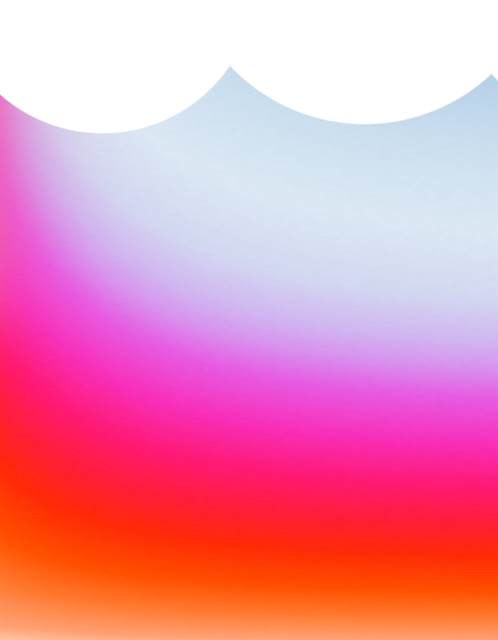
Reproduce this background procedurally as a WebGL 1 fragment shader.

```glsl
precision highp float;

#define SWEEP_GAIN 0.477
#define SWEEP_FLOOR 1.027
#define SWEEP_WIDTH 0.273
#define GLOW_WIDTH 0.05
#define GLOW_STRENGTH 0.7
#define SCALLOP_START 0.160
#define SCALLOP_STEP 0.410
#define SCALLOP_DEPTH 0.194
#define SCALLOP_RADIUS 0.289
#define GRAIN_AMOUNT 0.012

uniform vec2 u_resolution;

const vec3 HAZE_BLUE = vec3(0.72, 0.82, 0.92);
const vec3 SKY = vec3(0.80, 0.875, 0.935);
const vec3 PALE_ICE = vec3(0.86, 0.91, 0.957);
const vec3 PERIWINKLE = vec3(0.825, 0.845, 0.945);
const vec3 LAVENDER = vec3(0.816, 0.714, 0.941);
const vec3 ORCHID = vec3(0.843, 0.58, 0.933);
const vec3 MAGENTA = vec3(0.906, 0.353, 0.886);
const vec3 FUCHSIA = vec3(0.973, 0.184, 0.725);
const vec3 HOT_PINK = vec3(1.0, 0.10, 0.45);
const vec3 CRIMSON = vec3(1.0, 0.12, 0.20);
const vec3 SCARLET = vec3(1.0, 0.165, 0.025);
const vec3 ORANGE = vec3(1.0, 0.314, 0.0);
const vec3 APRICOT = vec3(1.0, 0.47, 0.18);
const vec3 PEACH = vec3(1.0, 0.627, 0.45);
const vec3 CREAM = vec3(1.0, 0.80, 0.68);
const vec3 EDGE_PINK = vec3(0.94, 0.39, 0.70);

float hash(vec2 cell) {
  vec3 q = fract(vec3(cell.xyx) * 0.1031);
  q += dot(q, q.yzx + 33.33);
  return fract((q.x + q.y) * q.z);
}

float valueNoise(vec2 p) {
  vec2 cell = floor(p);
  vec2 f = fract(p);
  f = f * f * (3.0 - 2.0 * f);
  float low = mix(hash(cell), hash(cell + vec2(1.0, 0.0)), f.x);
  float high = mix(hash(cell + vec2(0.0, 1.0)), hash(cell + vec2(1.0, 1.0)), f.x);
  return mix(low, high, f.y);
}

float ramp(float from, float to, float level) {
  return clamp((level - from) / (to - from), 0.0, 1.0);
}

// Colour stops from the cool top to the warm base
vec3 spectrum(float level) {
  vec3 c = mix(HAZE_BLUE, SKY, ramp(0.156, 0.260, level));
  c = mix(c, PALE_ICE, ramp(0.260, 0.378, level));
  c = mix(c, PERIWINKLE, ramp(0.378, 0.482, level));
  c = mix(c, LAVENDER, ramp(0.482, 0.547, level));
  c = mix(c, ORCHID, ramp(0.547, 0.586, level));
  c = mix(c, MAGENTA, ramp(0.586, 0.635, level));
  c = mix(c, FUCHSIA, ramp(0.635, 0.703, level));
  c = mix(c, HOT_PINK, ramp(0.703, 0.768, level));
  c = mix(c, CRIMSON, ramp(0.768, 0.827, level));
  c = mix(c, SCARLET, ramp(0.827, 0.872, level));
  c = mix(c, ORANGE, ramp(0.872, 0.927, level));
  c = mix(c, APRICOT, ramp(0.927, 0.964, level));
  c = mix(c, PEACH, ramp(0.964, 1.0, level));
  return mix(c, CREAM, ramp(1.0, 1.016, level));
}

// Signed distance to the row of discs hanging from the top
float scallops(vec2 p) {
  float nearest = 1.0;
  for (int i = 0; i < 3; i++) {
    float n = float(i);
    float radius = min(SCALLOP_RADIUS, SCALLOP_RADIUS - 0.048 + 0.048 * n);
    float bottom = SCALLOP_DEPTH + 0.0143 * (n - 1.0) * (n - 1.0);
    vec2 center = vec2(SCALLOP_START + SCALLOP_STEP * n, bottom - radius);
    nearest = min(nearest, length(p - center) - radius);
  }
  return nearest;
}

void main() {
  // Heights run downward from the top edge
  vec2 p = gl_FragCoord.xy / u_resolution.y;
  p.y = 1.0 - p.y;

  // Bands sweep upward toward the left side
  float sweep = SWEEP_GAIN * (SWEEP_FLOOR - p.y) * exp(-p.x / SWEEP_WIDTH);
  vec3 color = spectrum(p.y + sweep);

  // Pink glow on the upper left edge
  float glow = exp(-p.x / GLOW_WIDTH) * (1.0 - smoothstep(0.35, 0.6, p.y));
  color = mix(color, EDGE_PINK, GLOW_STRENGTH * glow);

  // Faint slanted grain
  vec2 grainPoint = vec2(p.x + p.y, p.y - 0.15 * p.x) * vec2(110.0, 240.0);
  color += GRAIN_AMOUNT * (valueNoise(grainPoint) - 0.5);

  // White scalloped top
  float pixel = 1.0 / u_resolution.y;
  float cover = 1.0 - smoothstep(-pixel, pixel, scallops(p));
  gl_FragColor = vec4(mix(color, vec3(1.0), cover), 1.0);
}
```
